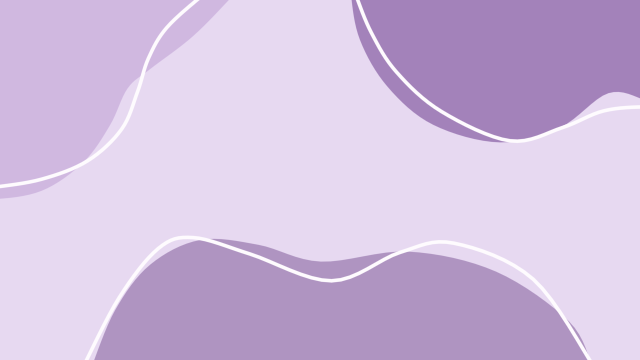
Write a WebGL 2 fragment shader that draws this background.

```glsl
#version 300 es
precision highp float;

uniform vec2 u_resolution;
out vec4 outColor;

// Layout grid: the canvas spans 16 x 9 units
const vec2 GRID = vec2(16.0, 9.0);
const float LINE_HALF_WIDTH = 0.045;
const int KNOTS = 10;
const int STEPS = 8;

const vec3 LAVENDER = vec3(0.905, 0.850, 0.945);
const vec3 LILAC = vec3(0.815, 0.720, 0.880);
const vec3 VIOLET = vec3(0.640, 0.510, 0.730);
const vec3 MAUVE = vec3(0.685, 0.580, 0.757);
const vec3 WHITE = vec3(0.995, 0.985, 0.995);

// Knots of the blob outlines and of the loose lines beside them
const vec2 LEFT_BLOB[KNOTS] = vec2[](
    vec2(-1.25, 4.12), vec2(-0.21, 4.02), vec2(1.04, 4.23), vec2(2.08, 4.94), vec2(2.75, 5.87),
    vec2(3.19, 6.79), vec2(3.75, 7.27), vec2(4.83, 8.10), vec2(5.88, 9.17), vec2(6.67, 10.04));
const vec2 LEFT_LINE[KNOTS] = vec2[](
    vec2(-1.25, 4.19), vec2(-0.21, 4.31), vec2(1.04, 4.52), vec2(2.19, 4.98), vec2(3.04, 5.77),
    vec2(3.44, 6.71), vec2(3.71, 7.54), vec2(4.17, 8.31), vec2(5.10, 9.15), vec2(5.83, 9.73));
const vec2 RIGHT_BLOB[KNOTS] = vec2[](
    vec2(8.75, 10.04), vec2(8.77, 9.17), vec2(9.00, 8.00), vec2(9.69, 6.83), vec2(10.83, 5.88),
    vec2(12.50, 5.44), vec2(14.00, 5.81), vec2(15.21, 6.67), vec2(16.17, 6.48), vec2(17.08, 6.08));
const vec2 RIGHT_LINE[KNOTS] = vec2[](
    vec2(8.58, 10.04), vec2(8.88, 9.17), vec2(9.29, 8.17), vec2(9.92, 7.19), vec2(11.04, 6.21),
    vec2(12.75, 5.48), vec2(14.06, 5.81), vec2(15.10, 6.23), vec2(16.21, 6.33), vec2(17.29, 6.27));
const vec2 HILL_BLOB[KNOTS] = vec2[](
    vec2(2.29, -0.17), vec2(2.88, 1.25), vec2(3.75, 2.38), vec2(5.00, 3.00), vec2(6.46, 2.88),
    vec2(8.02, 2.46), vec2(10.21, 2.71), vec2(12.40, 2.21), vec2(14.23, 0.96), vec2(14.81, -0.17));
const vec2 HILL_LINE[KNOTS] = vec2[](
    vec2(2.08, -0.17), vec2(2.98, 1.56), vec2(3.96, 2.79), vec2(4.83, 3.06), vec2(6.25, 2.65),
    vec2(8.29, 1.98), vec2(10.00, 2.69), vec2(11.35, 2.92), vec2(13.33, 2.02), vec2(14.85, -0.17));

// Cubic Hermite point between a and b with tangents ta and tb
vec2 hermite(vec2 a, vec2 b, vec2 ta, vec2 tb, float t) {
    float s = 1.0 - t;
    return a * s * s * (1.0 + 2.0 * t) + b * t * t * (3.0 - 2.0 * t)
         + t * s * (ta * s - tb * t);
}

float segmentDistance(vec2 p, vec2 a, vec2 b) {
    vec2 pa = p - a, ba = b - a;
    return length(pa - ba * clamp(dot(pa, ba) / dot(ba, ba), 0.0, 1.0));
}

// Signed distance to a smooth curve through the knots; negative on the
// filled side: above the curve for side = 1, below it for side = -1
float curveDistance(vec2 p, vec2 knots[KNOTS], float side) {
    float nearest = 100.0;
    float outside = 1.0;
    for (int i = 0; i < KNOTS - 1; i++) {
        vec2 a = knots[i], b = knots[i + 1];
        vec2 ta = 0.5 * (b - knots[max(i - 1, 0)]);
        vec2 tb = 0.5 * (knots[min(i + 2, KNOTS - 1)] - a);
        vec2 start = a;
        for (int j = 1; j <= STEPS; j++) {
            vec2 end = hermite(a, b, ta, tb, float(j) / float(STEPS));
            nearest = min(nearest, segmentDistance(p, start, end));
            if ((start.x <= p.x) != (end.x <= p.x)) {
                float y = mix(start.y, end.y, (p.x - start.x) / (end.x - start.x));
                if (side * (p.y - y) > 0.0) outside = -outside;
            }
            start = end;
        }
    }
    return nearest * outside;
}

float coverage(float dist, float pixel) {
    return 1.0 - smoothstep(-0.7 * pixel, 0.7 * pixel, dist);
}

void main() {
    vec2 p = gl_FragCoord.xy / u_resolution * GRID;
    float pixel = GRID.y / u_resolution.y;

    // Flat blobs
    vec3 color = LAVENDER;
    color = mix(color, LILAC, coverage(curveDistance(p, LEFT_BLOB, 1.0), pixel));
    color = mix(color, VIOLET, coverage(curveDistance(p, RIGHT_BLOB, 1.0), pixel));
    color = mix(color, MAUVE, coverage(curveDistance(p, HILL_BLOB, -1.0), pixel));

    // White lines on top
    float line = abs(curveDistance(p, LEFT_LINE, 1.0));
    line = min(line, abs(curveDistance(p, RIGHT_LINE, 1.0)));
    line = min(line, abs(curveDistance(p, HILL_LINE, -1.0)));
    color = mix(color, WHITE, coverage(line - LINE_HALF_WIDTH, pixel));

    outColor = vec4(color, 1.0);
}
```
